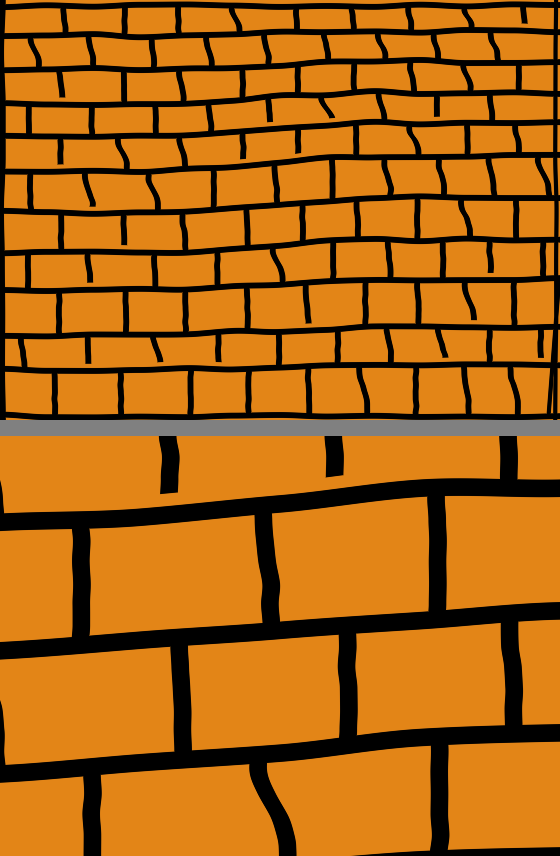
Top: the whole. Bottom: its middle third, enlarged.
This pattern is drawn by a Shadertoy shader. Its source:

```glsl
// A hand-drawn wall: eleven courses of orange bricks with black mortar.
// Bed lines bend in a shared S curve, upright joints follow a bowed spacing,
// and hashes give each joint its own shift, lean and unfinished end.

const vec3 BRICK = vec3(0.89, 0.52, 0.09);
const vec3 MORTAR = vec3(0.0);
const float PI = 3.14159265;
const int COURSES = 11;
const int JOINTS = 10;
const float HALF_LINE = 0.0070;
const float WIDTH = 1.3333;

// Heights of the bed lines, measured downward from the top edge.
const float BEDS[12] = float[12](0.014, 0.080, 0.156, 0.233, 0.309, 0.389,
                                 0.488, 0.587, 0.677, 0.788, 0.875, 0.990);

float hash(vec2 p) {
    return fract(sin(dot(p, vec2(127.1, 311.7))) * 43758.5453);
}

// Smooth one-dimensional noise from -1 to 1.
float wobble(float x, float seed) {
    float cell = floor(x);
    float t = smoothstep(0.0, 1.0, x - cell);
    return 2.0 * mix(hash(vec2(cell, seed)), hash(vec2(cell + 1.0, seed)), t) - 1.0;
}

// Bed line: level plus an S curve that is strongest at mid height.
float bedHeight(int bed, float x) {
    float k = float(bed);
    float bend = 0.0174 * sin(PI * k / float(COURSES));
    float curve = 1.0 - 2.0 * smoothstep(0.33, 0.93, x);
    return BEDS[bed] + bend * curve + 0.004 * wobble(x * 9.0, k + 20.0);
}

// Joint spacing bows to the right, more so toward the bottom.
float jointPosition(float slot, float depth) {
    float start = mix(0.0833, 0.0556, depth);
    float bow = mix(0.005, 0.069, depth);
    return start + 0.0682 * slot + bow * sin(PI * slot / 18.0);
}

// Signed distance to one upright joint between two bed lines.
float jointDistance(vec2 p, float top, float bottom, float slot, float row) {
    vec2 seed = vec2(slot, row);
    float x = jointPosition(slot, row / float(COURSES - 1));
    x += 0.014 * (hash(seed + 3.7) - 0.5);
    if (x > 1.305) return 1.0;
    float t = (p.y - top) / (bottom - top);
    float lean = 0.026 * pow(2.0 * hash(seed + 9.1) - 1.0, 3.0);
    x += lean * (smoothstep(0.1, 0.8, t) - 0.5);
    x += 0.0012 * wobble(p.y * 60.0, slot + row * 7.0);
    float shortfall = 0.017 * step(0.75, hash(seed + 15.3));
    float ends = max(top - p.y, p.y - bottom + shortfall);
    return max(abs(p.x - x) - HALF_LINE, ends);
}

float segmentDistance(vec2 p, vec2 a, vec2 b, float halfWidth) {
    vec2 along = b - a;
    float t = clamp(dot(p - a, along) / dot(along, along), 0.0, 1.0);
    return length(p - a - along * t) - halfWidth;
}

// Rough side lines and a stray stroke at the lower right.
float frameDistance(vec2 p) {
    float left = 0.004 + 0.003 * wobble(p.y * 8.0, 51.0);
    float right = 1.324 + 0.002 * wobble(p.y * 8.0, 52.0);
    float d = min(abs(p.x - left) - 0.007, abs(p.x - right) - 0.005);
    float stray = segmentDistance(p, vec2(1.331, 0.67), vec2(1.306, 0.99), 0.005);
    return min(d, stray);
}

float wallDistance(vec2 p) {
    float d = frameDistance(p);
    float top = bedHeight(0, p.x);
    d = min(d, abs(p.y - top) - HALF_LINE);
    for (int row = 0; row < COURSES; row++) {
        float bottom = bedHeight(row + 1, p.x);
        d = min(d, abs(p.y - bottom) - HALF_LINE);
        // Alternate courses shift by half a brick.
        int shift = 1 - row % 2;
        for (int i = 0; i < JOINTS; i++) {
            float slot = float(2 * i + shift);
            d = min(d, jointDistance(p, top, bottom, slot, float(row)));
        }
        top = bottom;
    }
    return d;
}

void mainImage(out vec4 fragColor, in vec2 fragCoord) {
    vec2 uv = fragCoord / iResolution.xy;
    vec2 p = vec2(uv.x * WIDTH, 1.0 - uv.y);
    float soft = 0.6 / iResolution.y;
    float brick = smoothstep(-soft, soft, wallDistance(p));
    fragColor = vec4(mix(MORTAR, BRICK, brick), 1.0);
}
```
